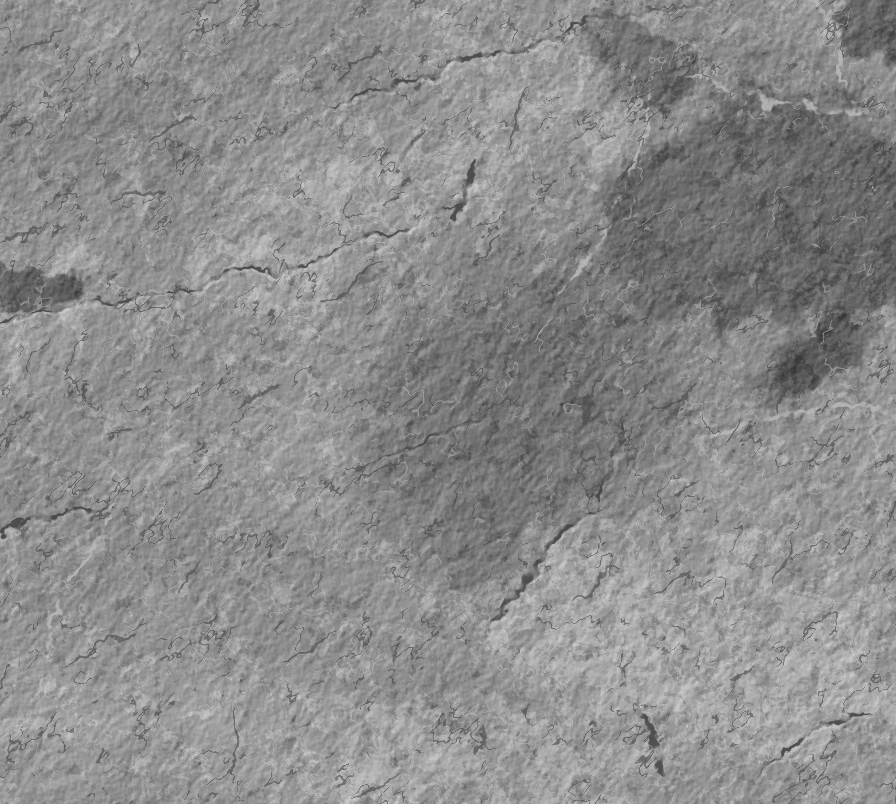
Write a WebGL 2 fragment shader that draws this texture.

```glsl
#version 300 es
precision highp float;
uniform vec2 u_resolution;
out vec4 fragColor;

vec2 hash2(vec2 p) {
  vec3 q = fract(p.xyx * vec3(0.1031, 0.1030, 0.0973));
  q += dot(q, q.yzx + 33.33);
  return fract((q.xx + q.yz) * q.zy);
}
mat2 rotation(float angle) {
  float c = cos(angle), s = sin(angle);
  return mat2(c, -s, s, c);
}
float cornerSlope(vec2 cell, vec2 offset) {
  return dot(hash2(cell + 91.0) * 2.0 - 1.0, offset);
}
float gradientNoise(vec2 p) {
  vec2 i = floor(p), f = fract(p), e = vec2(1.0, 0.0);
  vec2 u = f * f * f * (f * (f * 6.0 - 15.0) + 10.0);
  float low = mix(cornerSlope(i, f), cornerSlope(i + e, f - e), u.x);
  float high = mix(cornerSlope(i + e.yx, f - e.yx), cornerSlope(i + 1.0, f - 1.0), u.x);
  return mix(low, high, u.y);
}
float fbm(vec2 p, int octaves, float gain) {
  float sum = 0.0, amplitude = 0.5;
  for (int i = 0; i < octaves; i++) {
    sum += amplitude * gradientNoise(p);
    p = rotation(0.35) * p * 2.03 + 17.3;
    amplitude *= gain;
  }
  return sum;
}
// Diagonal grain broken by sharp creases
float rockHeight(vec2 p) {
  vec2 q = rotation(0.9) * p;
  float creases = abs(fbm(q * vec2(24.0, 40.0) + 8.0, 4, 0.65));
  return fbm(q * vec2(22.0, 36.0), 5, 0.68) + 0.9 * creases + 0.4 * fbm(p * 13.0, 2, 0.5);
}
float blob(vec2 p, vec2 center, vec2 radius, float angle, float softness) {
  float d = length(rotation(angle) * (p - center) / radius) - 1.0;
  return 1.0 - smoothstep(-softness, softness, d);
}
// Tapered arc from a to b, bowed sideways by bend
float stroke(vec2 p, vec2 a, vec2 b, float bend, float width) {
  vec2 along = normalize(b - a);
  float t = dot(p - a, along) / length(b - a);
  float taper = max(4.0 * t * (1.0 - t), 0.0);
  float side = abs(dot(p - a, vec2(-along.y, along.x)) - bend * taper);
  float w = width * sqrt(taper);
  return smoothstep(0.0, 0.2, taper) * (1.0 - smoothstep(w * 0.4, w + 0.0008, side));
}
float scatteredCracks(vec2 p, float density, float chance, float width) {
  float mask = 0.0;
  for (int k = 0; k < 9; k++) {
    vec2 id = floor(p * density) + vec2(k % 3 - 1, k / 3 - 1);
    vec2 kind = hash2(id + 37.0), center = id + hash2(id + density);
    float angle = 0.3 + 1.1 * kind.x;
    vec2 reach = vec2(cos(angle), sin(angle)) * mix(0.15, 0.45, kind.y);
    float line = stroke(p, (center - reach) / density, (center + reach) / density, 0.0, width);
    mask = max(mask, line * step(hash2(id + 71.0).x, chance));
  }
  return mask;
}
// Thin broken lines along the zero crossings of a noise field
float hairlines(vec2 p, vec2 scale, float width) {
  float line = 1.0 - smoothstep(0.3 * width, width, abs(fbm(rotation(0.8) * p * scale, 4, 0.55)));
  return line * smoothstep(0.03, 0.10, fbm(p * 17.0 + scale, 3, 0.6));
}
float longCracks(vec2 p) {
  float m = stroke(p, vec2(-0.05, 0.60), vec2(0.60, 0.75), -0.022, 0.0024);
  m = max(m, stroke(p, vec2(0.40, 0.86), vec2(0.92, 1.01), 0.012, 0.0034));
  m = max(m, stroke(p, vec2(-0.04, 0.32), vec2(0.15, 0.375), 0.004, 0.0026));
  m = max(m, stroke(p, vec2(0.61, 0.22), vec2(0.75, 0.365), 0.010, 0.0052));
  m = max(m, stroke(p, vec2(0.75, 0.375), vec2(0.77, 0.48), -0.004, 0.0036));
  m = max(m, stroke(p, vec2(0.47, 0.425), vec2(0.60, 0.48), 0.004, 0.0026));
  m = max(m, stroke(p, vec2(0.795, 0.13), vec2(0.82, 0.02), -0.008, 0.0050));
  m = max(m, stroke(p, vec2(0.94, 0.02), vec2(1.09, 0.115), 0.014, 0.0036));
  return max(m, stroke(p, vec2(0.555, 0.715), vec2(0.58, 0.80), -0.008, 0.0050));
}
float paleVeins(vec2 p) {
  float m = stroke(p, vec2(0.81, 0.90), vec2(0.66, 0.57), 0.022, 0.0030);
  m = max(m, stroke(p, vec2(0.145, 0.38), vec2(0.005, 0.03), -0.012, 0.0038));
  m = max(m, stroke(p, vec2(0.84, 0.91), vec2(1.14, 0.88), -0.025, 0.0040));
  m = max(m, stroke(p, vec2(0.86, 0.45), vec2(1.15, 0.48), 0.022, 0.0045));
  return max(m, stroke(p, vec2(1.00, 1.02), vec2(1.05, 0.88), 0.010, 0.0036));
}
void main() {
  vec2 p = gl_FragCoord.xy / u_resolution.y;
  vec2 wobble = vec2(fbm(p * 9.0, 5, 0.6), fbm(p * 9.0 + 40.0, 5, 0.6));
  vec2 region = p + 0.14 * wobble;
  vec2 ragged = p + 0.05 * wobble + 0.012 * vec2(fbm(p * 55.0, 3, 0.6), fbm(p * 55.0 + 9.0, 3, 0.6));
  // Stained and weathered areas
  float shade = 0.14 * blob(region, vec2(0.97, 0.73), vec2(0.25, 0.15), 0.0, 0.10);
  shade = max(shade, 0.09 * blob(region, vec2(0.66, 0.49), vec2(0.22, 0.17), 0.6, 0.28));
  shade = max(shade, 0.11 * blob(region, vec2(0.795, 0.93), vec2(0.07, 0.045), 0.0, 0.10));
  shade = max(shade, 0.20 * blob(region, vec2(0.035, 0.645), vec2(0.07, 0.032), 0.0, 0.16));
  shade = max(shade, 0.18 * blob(region, vec2(1.09, 0.97), vec2(0.06), 0.0, 0.12));
  shade = max(shade, 0.20 * blob(region, vec2(1.02, 0.55), vec2(0.075, 0.03), 0.3, 0.45));
  float pale = blob(region, vec2(0.87, 0.20), vec2(0.27, 0.13), -0.25, 0.35);
  pale = max(pale, blob(region, vec2(0.56, 0.04), vec2(0.20, 0.09), 0.0, 0.40));
  pale = max(pale, 0.65 * blob(region, vec2(0.50, 0.77), vec2(0.30, 0.08), 0.5, 0.50));
  float tone = 0.565 - shade + 0.035 * pale + 0.17 * fbm(p * 4.0 + 12.0, 3, 0.5);
  // Crusty speckle and dark pitting
  float crust = fbm(p * 26.0 + wobble * 2.0, 5, 0.75) + 0.18 * pale - 0.9 * shade;
  tone += 0.075 * smoothstep(0.11, 0.17, crust);
  tone -= 0.07 * smoothstep(0.08, 0.16, fbm(p * 34.0 + 60.0, 4, 0.7) + 0.4 * shade - 0.05);
  // Relief lit from the upper left
  vec2 light = vec2(-0.0016, 0.0016);
  float relief = rockHeight(p - light) - rockHeight(p + light);
  tone += clamp(relief * 0.30, -0.14, 0.10) + 0.06 * fbm(p * 150.0, 2, 0.7);
  // Veins, fissures and their bright lips
  float breaks = smoothstep(-0.12, 0.06, fbm(p * 28.0 + 3.0, 3, 0.6));
  tone = mix(tone, 0.73, max(0.85 * breaks * paleVeins(ragged), 0.5 * hairlines(p + 4.0, vec2(13.0, 19.0), 0.016)));
  float cracks = max(0.6 * scatteredCracks(ragged, 10.0, 0.35, 0.0022), 0.6 * hairlines(p, vec2(15.0, 28.0), 0.020));
  tone += 0.07 * longCracks(ragged + vec2(-0.003, 0.005));
  tone = mix(tone, 0.27, max(cracks, 0.9 * mix(0.25, 1.0, breaks) * longCracks(ragged)));
  fragColor = vec4(vec3(clamp(tone, 0.22, 0.78)), 1.0);
}
```
